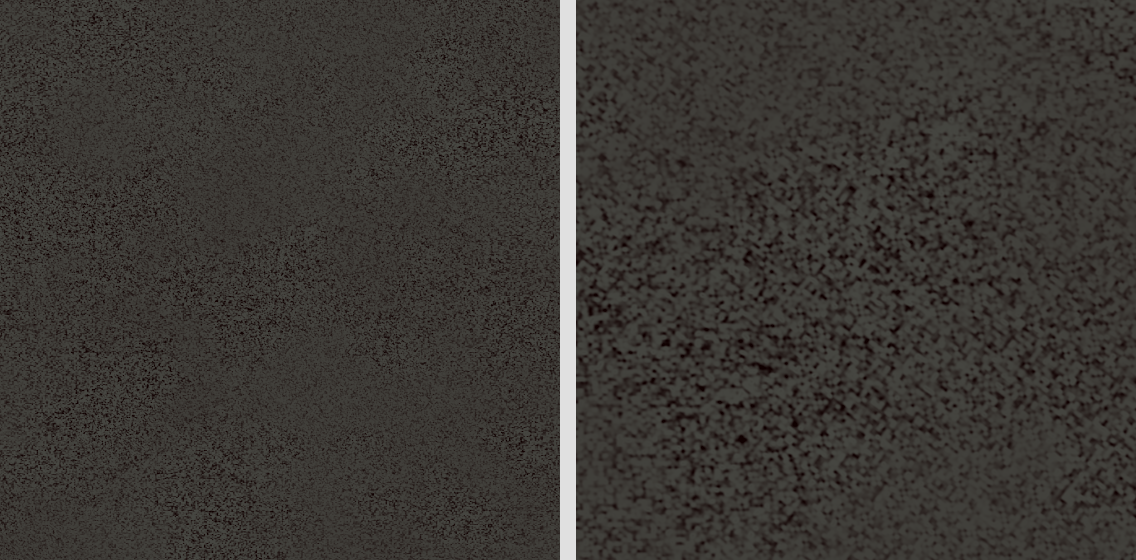
Left: the whole. Right: its middle third, enlarged.
This texture is drawn by a WebGL 2 fragment shader. Its source:

```glsl
#version 300 es
precision highp float;
// Dark charcoal suede: fine pitted grain gathered in soft, irregular patches.

uniform vec2 u_resolution;
out vec4 fragColor;

const vec3 NAP_COLOR = vec3(0.27, 0.27, 0.25);
const vec3 PIT_COLOR = vec3(0.07, 0.01, 0.01);

// Integer hash of a lattice cell, 0 to 1
float hash(ivec2 cell, uint seed) {
    uvec2 q = uvec2(cell) * uvec2(1597u, 3812u) + seed * 7919u;
    uint h = (q.x ^ (q.y << 13)) * 2654435u + q.y;
    h = (h ^ (h >> 15)) * 739391u;
    h = (h ^ (h >> 13)) * 972663u;
    h ^= h >> 16;
    return float(h & 65535u) / 65535.0;
}

// Smoothly interpolated value noise, 0 to 1
float valueNoise(vec2 p, uint seed) {
    ivec2 cell = ivec2(floor(p));
    vec2 f = fract(p);
    f = f * f * (3.0 - 2.0 * f);
    float low = mix(hash(cell, seed), hash(cell + ivec2(1, 0), seed), f.x);
    float high = mix(hash(cell + ivec2(0, 1), seed), hash(cell + ivec2(1, 1), seed), f.x);
    return mix(low, high, f.y);
}

vec2 rotate(vec2 p, float angle) {
    float c = cos(angle), s = sin(angle);
    return vec2(c * p.x - s * p.y, s * p.x + c * p.y);
}

// Layered noise, each octave turned to hide the lattice
float patches(vec2 p, uint seed) {
    float total = 0.0, weight = 0.5, weightSum = 0.0;
    for (uint i = 0u; i < 5u; i++) {
        total += weight * valueNoise(p, seed + i);
        weightSum += weight;
        p = rotate(p, 0.7) * 2.03 + 3.7;
        weight *= 0.62;
    }
    return total / weightSum;
}

// Fine grain with mean 0 and deviation near 1; slant blends rows into diagonals
float grain(vec2 uv, float slant) {
    float rows = valueNoise(uv * vec2(345.0, 440.0), 21u) - 0.5;
    float diagonal = valueNoise(rotate(uv, 0.65) * vec2(400.0, 470.0), 22u) - 0.5;
    vec2 weights = vec2(1.0 - slant, slant);
    return dot(vec2(rows, diagonal), weights) / (0.215 * length(weights));
}

void main() {
    vec2 uv = gl_FragCoord.xy / min(u_resolution.x, u_resolution.y);

    // Broad patches steer roughness, grain direction and tone
    float roughness = mix(0.55, 1.22, smoothstep(0.3, 0.7, patches(uv * vec2(5.0, 6.5), 3u)));
    float slant = mix(0.25, 0.7, smoothstep(0.35, 0.65, patches(uv * 3.0 + 5.0, 11u)));
    float tone = 0.12 * (patches(uv * 4.0 + 9.0, 31u) - 0.5);

    // Skewed grain: shallow light nap, deep dark pits
    float g = grain(uv, slant);
    float depth = 0.18 + tone + roughness * (0.19 * g + 0.05 * g * g);

    fragColor = vec4(mix(NAP_COLOR, PIT_COLOR, clamp(depth, -0.06, 1.05)), 1.0);
}
```
